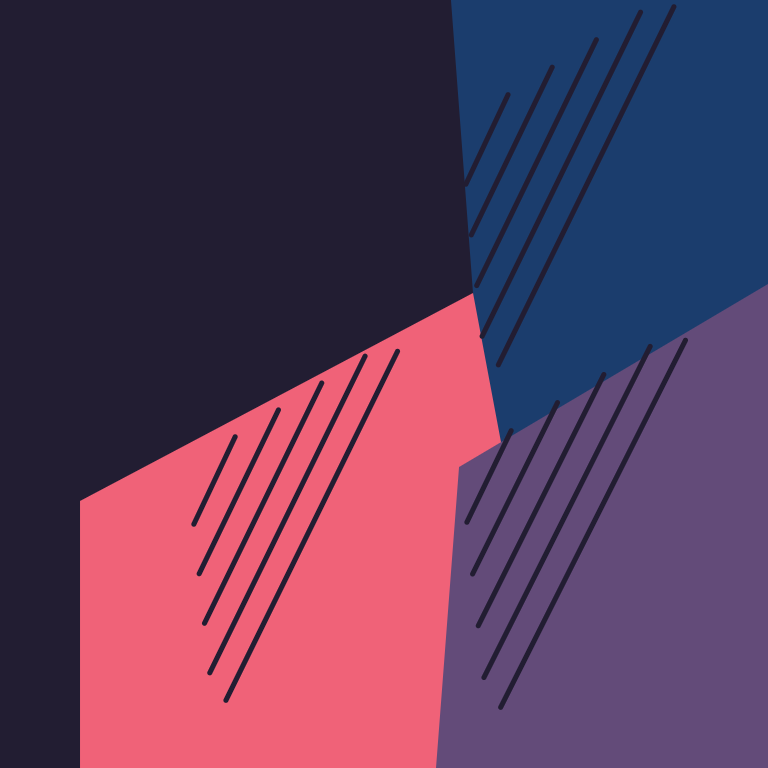
A WebGL 2 fragment shader for this background:

```glsl
#version 300 es
precision highp float;

uniform vec2 u_resolution;
out vec4 outColor;

// Palette
const vec3 NIGHT = vec3(0.133, 0.114, 0.196);
const vec3 CORAL = vec3(0.941, 0.384, 0.471);
const vec3 NAVY  = vec3(0.106, 0.239, 0.427);
const vec3 PLUM  = vec3(0.388, 0.294, 0.475);

// Corners of the colour panels
const vec2 CORAL_LEFT = vec2(0.1042, 0.3477);
const vec2 CORAL_PEAK = vec2(0.6159, 0.6185);
const vec2 NAVY_TOP   = vec2(0.5872, 1.0);
const vec2 NAVY_TIP   = vec2(0.6523, 0.4245);
const vec2 PLUM_PEAK  = vec2(0.5977, 0.3919);
const vec2 PLUM_FOOT  = vec2(0.5677, 0.0);
const vec2 PLUM_RIGHT = vec2(1.0, 0.6302);

// Hatching: lower end of the first stroke in each group, and group scale
const int GROUPS = 3;
const int STROKES = 5;
const vec2 GROUP_ORIGIN[GROUPS] = vec2[](
    vec2(0.2513, 0.3151), vec2(0.6055, 0.7578), vec2(0.6068, 0.3177));
const vec2 GROUP_SCALE[GROUPS] = vec2[](
    vec2(1.0), vec2(1.02, 1.023), vec2(1.07, 1.045));
const vec2 FIRST_STROKE = vec2(0.056, 0.1185);
const vec2 LOWER_STEP = vec2(0.0069, -0.0645);
const vec2 UPPER_STEP = vec2(0.0564, 0.0350);
const float STROKE_RADIUS = 0.0033;
const float END_INSET = 0.0026;
const float LAST_TRIM = 0.032;

// Signed distance to the line a-b, positive on its right
float rightOf(vec2 p, vec2 a, vec2 b) {
    vec2 d = normalize(b - a);
    return dot(p - a, vec2(d.y, -d.x));
}

float segmentDistance(vec2 p, vec2 a, vec2 b) {
    vec2 ap = p - a, ab = b - a;
    return length(ap - ab * clamp(dot(ap, ab) / dot(ab, ab), 0.0, 1.0));
}

// Distance to the nearest hatch stroke of all groups
float hatchDistance(vec2 p) {
    float nearest = 1.0;
    for (int g = 0; g < GROUPS; g++) {
        for (int i = 0; i < STROKES; i++) {
            float k = float(i);
            vec2 low  = GROUP_ORIGIN[g] + GROUP_SCALE[g] * LOWER_STEP * k;
            vec2 high = GROUP_ORIGIN[g] + GROUP_SCALE[g] * (FIRST_STROKE + UPPER_STEP * k);
            float trim = END_INSET + (i == STROKES - 1 ? LAST_TRIM : 0.0);
            vec2 cut = normalize(high - low) * trim;
            nearest = min(nearest, segmentDistance(p, low + cut, high - cut));
        }
    }
    return nearest - STROKE_RADIUS;
}

void main() {
    vec2 p = gl_FragCoord.xy / u_resolution.y;
    float pixel = 1.0 / u_resolution.y;

    // Panels, each the overlap of two half planes
    float coral = min(p.x - CORAL_LEFT.x, rightOf(p, CORAL_LEFT, CORAL_PEAK));
    float navy  = min(rightOf(p, CORAL_PEAK, NAVY_TOP), rightOf(p, NAVY_TIP, CORAL_PEAK));
    float plum  = min(rightOf(p, PLUM_PEAK, PLUM_RIGHT), rightOf(p, PLUM_FOOT, PLUM_PEAK));

    // Paint from back to front with one pixel of smoothing
    vec3 color = NIGHT;
    color = mix(color, CORAL, clamp(coral / pixel + 0.5, 0.0, 1.0));
    color = mix(color, NAVY, clamp(navy / pixel + 0.5, 0.0, 1.0));
    color = mix(color, PLUM, clamp(plum / pixel + 0.5, 0.0, 1.0));
    color = mix(color, NIGHT, clamp(0.5 - hatchDistance(p) / pixel, 0.0, 1.0));

    outColor = vec4(color, 1.0);
}
```
